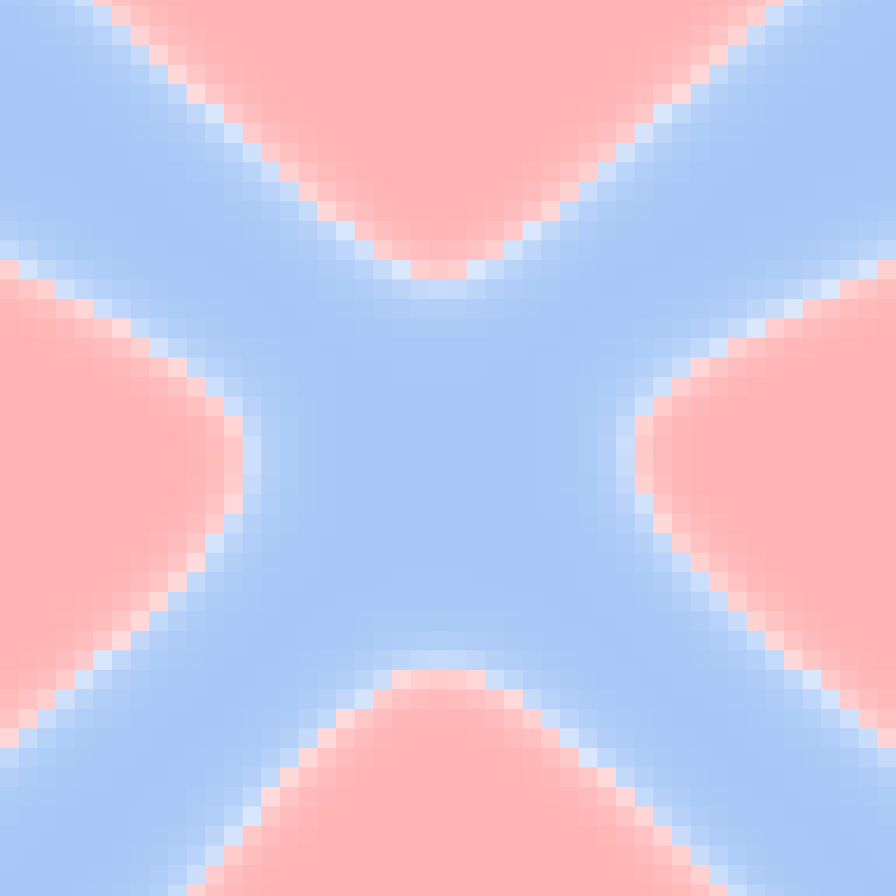
Write a Shadertoy shader that draws this background.

```glsl
const vec3 BLUE = vec3(0.655, 0.785, 0.968);
const vec3 BLUE_RIM = vec3(0.86, 0.91, 0.99);
const vec3 PINK = vec3(1.0, 0.70, 0.70);
const vec3 PINK_RIM = vec3(1.0, 0.86, 0.86);

const vec2 CELL_COUNT = vec2(48.0, 45.9);
const vec2 GRID_ORIGIN = vec2(0.0, 0.9714);
const float RIM_WIDTH = 0.021;

// Tip of each lobe
const vec2 TOP_TIP = vec2(0.490, 0.6875);
const vec2 BOTTOM_TIP = vec2(0.490, 0.2526);
const vec2 LEFT_TIP = vec2(0.2747, 0.4922);
const vec2 RIGHT_TIP = vec2(0.7057, 0.4987);

// Flank of each lobe: tip roundness, steepness
const vec2 TOP_FLANK = vec2(0.065, 0.97);
const vec2 BOTTOM_FLANK_LEFT = vec2(0.117, 1.35);
const vec2 BOTTOM_FLANK_RIGHT = vec2(0.098, 1.05);
const vec2 LEFT_FLANK_LOW = vec2(0.143, 1.28);
const vec2 LEFT_FLANK_HIGH = vec2(0.117, 2.08);
const vec2 RIGHT_FLANK_LOW = vec2(0.124, 1.25);
const vec2 RIGHT_FLANK_HIGH = vec2(0.143, 2.60);

// Approximate signed distance to a hyperbolic lobe, positive inside
float lobe(float across, float along, vec2 flankNeg, vec2 flankPos) {
    vec2 flank = across < 0.0 ? flankNeg : flankPos;
    float radius = length(vec2(across, flank.x));
    float slope = flank.y * across / radius;
    return (along - flank.y * (radius - flank.x)) / sqrt(1.0 + slope * slope);
}

float lobesField(vec2 p) {
    vec2 t = p - TOP_TIP;
    vec2 b = p - BOTTOM_TIP;
    vec2 l = p - LEFT_TIP;
    vec2 r = p - RIGHT_TIP;
    float vertical = max(lobe(t.x, t.y, TOP_FLANK, TOP_FLANK),
                         lobe(b.x, -b.y, BOTTOM_FLANK_LEFT, BOTTOM_FLANK_RIGHT));
    float horizontal = max(lobe(l.y, -l.x, LEFT_FLANK_LOW, LEFT_FLANK_HIGH),
                           lobe(r.y, r.x, RIGHT_FLANK_LOW, RIGHT_FLANK_HIGH));
    return max(vertical, horizontal);
}

// Flat colour of one mosaic cell
vec3 cellColor(vec2 cell) {
    vec2 center = GRID_ORIGIN + (cell + 0.5) / CELL_COUNT;
    float field = lobesField(center);
    float rim = exp(-abs(field) / RIM_WIDTH);
    return field > 0.0 ? mix(PINK, PINK_RIM, rim) : mix(BLUE, BLUE_RIM, rim);
}

void mainImage(out vec4 fragColor, in vec2 fragCoord) {
    vec2 uv = fragCoord / iResolution.xy;
    vec2 grid = (uv - GRID_ORIGIN) * CELL_COUNT - 0.5;
    vec2 cell = floor(grid);

    // Blend neighbouring cells across one pixel at their borders
    vec2 halfPixel = 0.5 * CELL_COUNT / iResolution.xy;
    vec2 blend = smoothstep(0.5 - halfPixel, 0.5 + halfPixel, fract(grid));
    vec3 lower = mix(cellColor(cell), cellColor(cell + vec2(1.0, 0.0)), blend.x);
    vec3 upper = mix(cellColor(cell + vec2(0.0, 1.0)), cellColor(cell + 1.0), blend.x);

    fragColor = vec4(mix(lower, upper, blend.y), 1.0);
}
```
